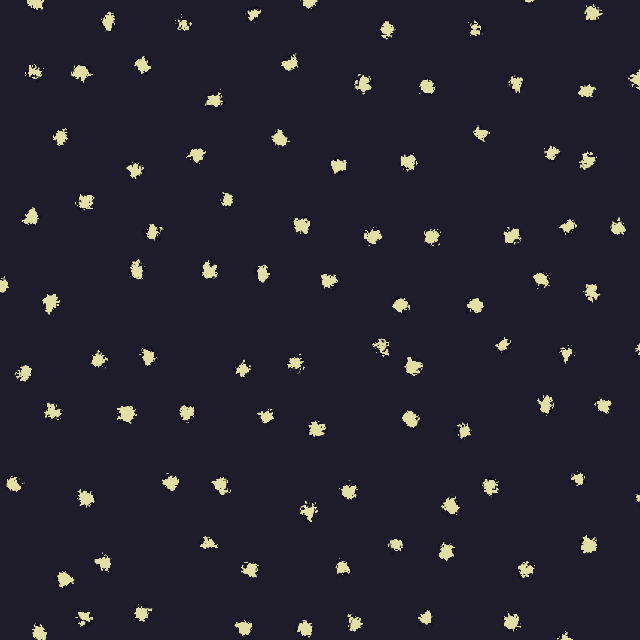
This pattern is drawn by a Shadertoy shader. Its source:

```glsl
// Small ragged cream flecks scattered sparsely over a dark indigo ground.
// Each cell of a staggered grid holds one jittered disc whose rim is
// broken up by coarse and fine value noise, with a few dark specks around it.

const vec3 GROUND = vec3(0.118, 0.110, 0.165);
const vec3 CREAM  = vec3(0.885, 0.875, 0.650);
const vec3 SHADOW = vec3(0.045, 0.045, 0.105);

const float CELLS  = 9.35;    // grid cells across the canvas
const float JITTER = 0.58;    // share of a cell a centre may wander over
const float RADIUS = 0.0106;  // mean fleck radius in canvas units

float hash(vec2 p, float seed) {
    vec3 q = fract(vec3(p.xyx) * 0.1031 + seed * 0.137);
    q += dot(q, q.yzx + 33.33);
    return fract((q.x + q.y) * q.z);
}

// Smooth value noise in 0..1.
float noise(vec2 p, float seed) {
    vec2 i = floor(p), f = fract(p);
    f = f * f * (3.0 - 2.0 * f);
    float low  = mix(hash(i, seed), hash(i + vec2(1, 0), seed), f.x);
    float high = mix(hash(i + vec2(0, 1), seed), hash(i + vec2(1, 1), seed), f.x);
    return mix(low, high, f.y);
}

// Distance to the round, unbroken fleck of the cell that contains p.
float fleckDistance(vec2 p, float cells, float radius) {
    vec2 g = p * cells + vec2(0.2, 0.35);
    g.x += 0.5 * mod(floor(g.y), 2.0);
    vec2 id = floor(g);
    vec2 wander = vec2(hash(id, 1.0), hash(id, 2.0)) - 0.5;
    vec2 offset = (fract(g) - 0.5 - JITTER * wander) / cells;
    return length(offset) - radius * mix(0.92, 1.08, hash(id, 3.0));
}

// Rim displacement: coarse lobes plus fine crumbs.
float raggedness(vec2 p) {
    float lobes  = noise(p * 130.0, 4.0) - 0.5;
    float crumbs = noise(p * 430.0, 5.0) - 0.5;
    return 0.0095 * lobes + 0.0085 * crumbs;
}

void mainImage(out vec4 fragColor, in vec2 fragCoord) {
    vec2 p = fragCoord / iResolution.y;
    float pixel = 1.0 / iResolution.y;

    float disc = fleckDistance(p, CELLS, RADIUS);
    float rim = disc + raggedness(p);

    // Dark specks in a thin halo around the rim.
    float halo = smoothstep(-0.003, 0.0, disc) * (1.0 - smoothstep(0.003, 0.007, disc));
    float specks = smoothstep(0.68, 0.80, noise(p * 400.0, 6.0));
    vec3 color = mix(GROUND, SHADOW, halo * specks);

    // Cream body.
    color = mix(color, CREAM, 1.0 - smoothstep(-0.6 * pixel, 0.6 * pixel, rim));

    fragColor = vec4(color, 1.0);
}
```
